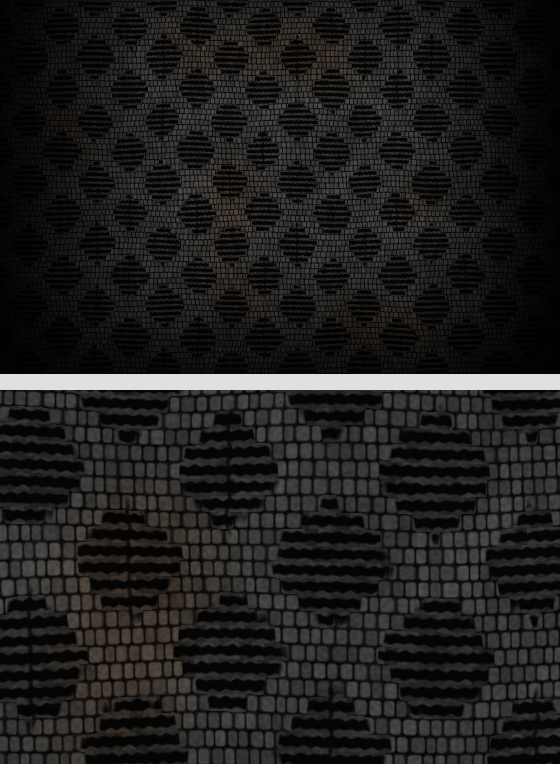
Top, the full canvas; bottom, a detail of the centre.
A Shadertoy shader for this texture:

```glsl
const vec2 PERIOD = vec2(0.1795, 0.166);      // lattice spacing, in canvas heights
const vec2 ORIGIN = vec2(0.078, 0.014);
const vec2 DIAMOND_HALF = vec2(0.050, 0.055);
const float DIAMOND_POWER = 1.25;             // 1 = straight sides, 2 = ellipse
const vec2 STITCH = vec2(0.0115, 0.0151);
const float GAP_HALF = 0.0010;
const float CORNER = 0.0030;
const float TOOTH_HEIGHT = 0.22;              // share of a stitch row
const float DARK_BAND = 0.29;                 // half height, share of a stitch row
const float WARP = 0.010;
const float SEAM_HALF = 0.0018;
const float SEAM_CHANCE = 0.4;
const vec3 YARN = vec3(0.245, 0.240, 0.232);
const vec3 RIB = vec3(0.165, 0.160, 0.155);
const vec3 GAP = vec3(0.055, 0.053, 0.052);
const vec3 SHADOW = vec3(0.018, 0.018, 0.019);
const vec3 STAIN = vec3(1.12, 0.98, 0.86);

float hash(vec2 p) {
    vec3 q = fract(p.xyx * vec3(0.1031, 0.1030, 0.0973));
    q += dot(q, q.yzx + 33.33);
    return fract((q.x + q.y) * q.z);
}

vec2 gradient(vec2 cell) {
    float angle = 6.2832 * hash(cell + 57.0);
    return vec2(cos(angle), sin(angle));
}

float gradientNoise(vec2 p) {
    vec2 i = floor(p), f = fract(p);
    vec2 u = f * f * f * (f * (f * 6.0 - 15.0) + 10.0);
    vec2 e = vec2(0.0, 1.0);
    float low = mix(dot(gradient(i), f), dot(gradient(i + e.yx), f - e.yx), u.x);
    float high = mix(dot(gradient(i + e.xy), f - e.xy), dot(gradient(i + 1.0), f - 1.0), u.x);
    return mix(low, high, u.y);
}

// Nearest centre of the staggered lattice, in lattice units
vec2 nearestDiamond(vec2 p) {
    vec2 q = (p - ORIGIN) / PERIOD;
    vec2 a = floor(q + 0.5);
    vec2 b = floor(q) + 0.5;
    vec2 da = (q - a) * PERIOD, db = (q - b) * PERIOD;
    return dot(da, da) < dot(db, db) ? a : b;
}

float roundedBox(vec2 p, vec2 halfSize, float radius) {
    vec2 d = abs(p) - halfSize + radius;
    return length(max(d, 0.0)) + min(max(d.x, d.y), 0.0) - radius;
}

// Raised loops: small upright bricks of uneven width and brightness
vec3 groundKnit(vec2 p, float soft) {
    vec2 s = p / STITCH;
    float row = floor(s.y);
    s.x += hash(vec2(row, 3.0)) + 0.5 * gradientNoise(vec2(s.x * 0.6, row * 1.7));
    vec2 cell = vec2(floor(s.x), row);
    vec2 local = (fract(s) - 0.5) * STITCH;
    float loopEdge = roundedBox(local, 0.5 * STITCH - GAP_HALF, CORNER);
    float loopMask = 1.0 - smoothstep(-soft, soft, loopEdge);
    float shade = 0.82 + 0.28 * hash(cell + 11.0);
    return mix(GAP * (0.4 + hash(cell)), YARN * shade, loopMask);
}

// Sunken ribs: dark rows with a toothed edge
vec3 diamondKnit(vec2 p, float soft) {
    vec2 s = p / STITCH;
    float row = floor(s.y);
    float across = s.x + hash(vec2(row, 8.0));
    float tooth = TOOTH_HEIGHT * (abs(fract(across) - 0.5) - 0.25);
    float ragged = 0.12 * gradientNoise(vec2(across * 1.3, row * 2.3));
    float band = abs(fract(s.y) - 0.5 + tooth) - DARK_BAND + ragged;
    float dark = 1.0 - smoothstep(-soft, soft, band * STITCH.y);
    float shade = 0.75 + 0.5 * hash(vec2(floor(across), row));
    return mix(RIB * shade, SHADOW, dark);
}

// Light falling off towards the edges of the canvas
float vignette(vec2 uv) {
    float sides = smoothstep(-0.08, 0.35, uv.x) * (1.0 - smoothstep(0.68, 1.05, uv.x));
    float ends = smoothstep(-0.20, 0.40, uv.y) * (1.0 - smoothstep(0.75, 1.40, uv.y));
    return sides * ends;
}

void mainImage(out vec4 fragColor, in vec2 fragCoord) {
    vec2 uv = fragCoord / iResolution.xy;
    vec2 p = fragCoord / iResolution.y;
    float soft = max(0.0013, 0.7 / iResolution.y);

    // Slack in the fabric
    p += WARP * vec2(gradientNoise(p * vec2(6.0, 2.5)), gradientNoise(p * 5.0 + 19.0));

    // Diamond outline, stepped from row to row
    vec2 id = nearestDiamond(p);
    vec2 offset = p - ORIGIN - id * PERIOD;
    float row = floor(p.y / STITCH.y);
    float rowCentre = (row + 0.5) * STITCH.y - ORIGIN.y - id.y * PERIOD.y;
    float steppedY = mix(offset.y, rowCentre, 0.7);
    vec2 size = DIAMOND_HALF * (0.94 + 0.12 * hash(id * 2.0 + 31.0));
    vec2 d = pow(abs(vec2(offset.x, steppedY)) / size, vec2(DIAMOND_POWER));
    float outline = d.x + d.y - 1.0 + 0.25 * gradientNoise(vec2(p.x / STITCH.x, row * 1.9));
    float inside = 1.0 - smoothstep(-0.05, 0.05, outline);

    vec3 color = mix(groundKnit(p, soft), diamondKnit(p, soft), inside);

    // Pulled seam down the middle of some diamonds
    float wander = 0.004 * gradientNoise(vec2(id.x * 7.0, p.y * 60.0));
    float seam = 1.0 - smoothstep(-soft, soft, abs(offset.x + wander) - SEAM_HALF);
    seam *= 1.0 - smoothstep(0.9, 1.2, abs(offset.y) / size.y);
    seam *= step(hash(id * 2.0 + 5.0), SEAM_CHANCE);
    color = mix(color, SHADOW, 0.75 * seam);

    // Faint stains, fuzz and light
    color *= mix(vec3(1.0), STAIN, smoothstep(0.1, 0.5, gradientNoise(p * 4.0 + 40.0)));
    color *= 1.0 + 0.25 * gradientNoise(p * 220.0) + 0.2 * gradientNoise(p * 9.0);
    fragColor = vec4(color * vignette(uv), 1.0);
}
```
